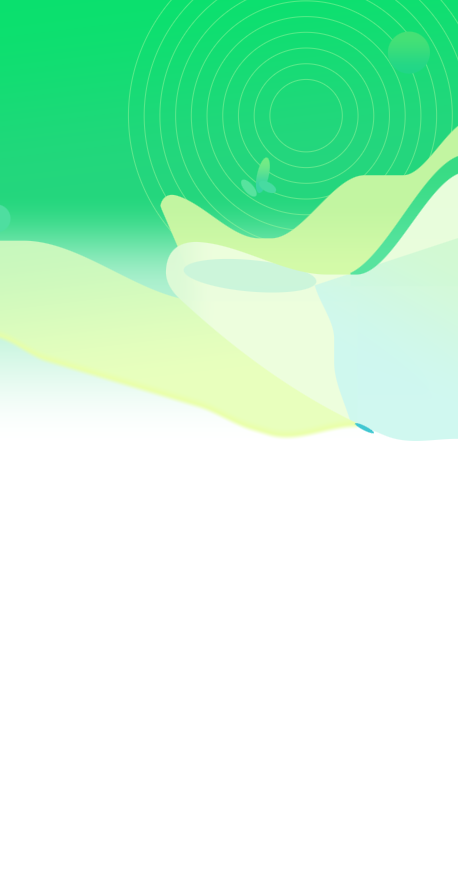
This background is drawn by a Shadertoy shader. Its source:

```glsl
// Pale translucent waves and thin rings over a green sky that fades to white.

const float SPAN = 392.0;   // design units across the canvas

const vec3 GREEN_TOP  = vec3(0.04, 0.88, 0.43);
const vec3 GREEN_LOW  = vec3(0.14, 0.84, 0.49);
const vec3 MINT       = vec3(0.34, 0.89, 0.62);
const vec3 TEAL       = vec3(0.22, 0.83, 0.64);
const vec3 LIME       = vec3(0.76, 0.96, 0.63);
const vec3 LIME_PALE  = vec3(0.78, 0.97, 0.74);
const vec3 LEMON      = vec3(0.91, 1.00, 0.74);
const vec3 MILK       = vec3(0.93, 0.995, 0.87);
const vec3 ICE        = vec3(0.81, 0.97, 0.94);
const vec3 ICE_GREEN  = vec3(0.84, 0.98, 0.83);

// Antialiased coverage of a field that is negative inside.
float cover(float d) {
    return clamp(0.5 - d / max(fwidth(d), 1e-4), 0.0, 1.0);
}

// Intersection of two fields with a rounded corner of size k.
float roundMax(float a, float b, float k) {
    float h = max(k - abs(a - b), 0.0) / k;
    return max(a, b) + 0.25 * k * h * h;
}

float ellipse(vec2 p, vec2 center, vec2 radii, float angle) {
    float c = cos(angle), s = sin(angle);
    vec2 q = p - center;
    q = vec2(c * q.x + s * q.y, c * q.y - s * q.x);
    return (length(q / radii) - 1.0) * min(radii.x, radii.y);
}

// Evenly spaced concentric hairlines between two radii.
float rings(vec2 p, vec2 center, float inner, float gap, float count) {
    float r = length(p - center);
    float k = clamp(floor((r - inner) / gap + 0.5), 0.0, count - 1.0);
    float pixel = SPAN / iResolution.x;
    float d = abs(r - inner - k * gap) - 0.45;
    return clamp(0.5 - d / pixel, 0.0, 1.0);
}

// Wave edges: height as a function of x, measured downward.
float bandTop(float x) {
    return 206.0 + 52.0 * smoothstep(20.0, 175.0, x);
}
float bandBottom(float x) {
    return 288.0 + 0.3 * x + 8.0 * smoothstep(0.0, 40.0, x)
         + 6.0 * smoothstep(170.0, 215.0, x) - 32.0 * smoothstep(230.0, 320.0, x);
}
float crestTop(float x) {
    return 166.0 + 38.0 * smoothstep(142.0, 222.0, x)
         - 54.0 * smoothstep(232.0, 312.0, x) - 48.0 * smoothstep(345.0, 405.0, x);
}
float crestBottom(float x) {
    return 236.0 - 104.0 * smoothstep(290.0, 400.0, x);
}
float veilTop(float x) {
    return 207.0 + 28.0 * smoothstep(165.0, 280.0, x) - 88.0 * smoothstep(305.0, 400.0, x);
}
float veilBottom(float x) {
    float t = x - 153.0;
    return 255.0 + 0.93 * t - 0.00149 * t * t - 18.0 * smoothstep(330.0, 405.0, x);
}

vec3 sky(vec2 p) {
    vec3 green = mix(GREEN_TOP, GREEN_LOW, smoothstep(0.0, 175.0, p.y + 0.12 * p.x));
    float fade = 0.62 * smoothstep(165.0, 250.0, p.y) + 0.38 * smoothstep(230.0, 382.0, p.y);
    return mix(green, vec3(1.0), fade);
}

void mainImage(out vec4 fragColor, in vec2 fragCoord) {
    vec2 p = vec2(fragCoord.x, iResolution.y - fragCoord.y) * SPAN / iResolution.x;
    vec3 color = sky(p);

    // Rings and floating balls
    color = mix(color, vec3(0.65, 0.97, 0.62), 0.45 * rings(p, vec2(262.0, 99.0), 31.0, 13.45, 10.0));
    vec3 ballColor = mix(vec3(0.27, 0.88, 0.46), vec3(0.13, 0.84, 0.53), smoothstep(30.0, 62.0, p.y));
    color = mix(color, ballColor, cover(length(p - vec2(350.0, 45.0)) - 18.0));
    color = mix(color, mix(MINT, TEAL, 0.3), cover(length(p - vec2(-3.0, 187.0)) - 12.0));

    // Small pair of wings
    vec3 wingColor = mix(vec3(0.45, 0.92, 0.52), TEAL, smoothstep(137.0, 162.0, p.y));
    color = mix(color, wingColor, cover(ellipse(p, vec2(225.0, 150.0), vec2(15.5, 5.0), -1.35)));
    color = mix(color, MINT, cover(ellipse(p, vec2(213.0, 161.0), vec2(9.0, 4.0), 0.85)));
    color = mix(color, mix(MINT, TEAL, 0.5), cover(ellipse(p, vec2(229.0, 160.0), vec2(8.0, 4.0), 0.5)));

    // Left band with a soft lemon rim below
    float below = p.y - bandBottom(p.x);
    float inBand = cover(bandTop(p.x) - p.y) * cover(p.x - 306.0);
    vec3 bandColor = mix(LIME_PALE, LEMON, smoothstep(200.0, 350.0, p.y + 0.12 * p.x));
    bandColor = mix(bandColor, vec3(0.92, 1.0, 0.62), 0.6 * smoothstep(-7.0, 0.0, below));
    color = mix(color, bandColor, inBand * (1.0 - smoothstep(-1.5, 4.0, below)));

    // Lime crest and the green hollow under its right end
    float crestLeft = 137.0 + 0.43 * max(p.y - 176.0, 0.0) - p.x;
    float crest = roundMax(crestTop(p.x) - p.y, crestLeft, 14.0);
    float hollow = max(crestBottom(p.x) - p.y, 300.0 - p.x);
    vec3 crestColor = mix(LIME, vec3(0.83, 0.98, 0.66), smoothstep(170.0, 235.0, p.y));
    color = mix(color, crestColor, cover(max(crest, p.y - 245.0)));
    color = mix(color, mix(vec3(0.22, 0.86, 0.52), MINT, smoothstep(140.0, 225.0, p.y)), cover(hollow) * cover(p.y - 245.0));

    // Milky veil, its inner pool and the icy fold
    float veil = roundMax(veilTop(p.x) - p.y, 142.0 - p.x, 27.0);
    veil = roundMax(veil, p.y - veilBottom(p.x), 12.0);
    vec3 veilColor = mix(vec3(0.87, 0.98, 0.84), MILK, smoothstep(148.0, 185.0, p.x));
    float pool = ellipse(p, vec2(214.0, 236.0), vec2(57.0, 13.5), 0.09);
    veilColor = mix(veilColor, vec3(0.80, 0.96, 0.86), cover(pool));
    float foldLeft = 268.0 + 18.0 * smoothstep(235.0, 290.0, p.y) + 17.0 * smoothstep(310.0, 380.0, p.y);
    float fold = max(foldLeft - p.x, 244.0 - 0.33 * (p.x - 270.0) - p.y);
    vec3 foldColor = mix(ICE_GREEN, ICE, smoothstep(-60.0, 90.0, p.y - 0.5 * p.x - 70.0));
    veilColor = mix(veilColor, foldColor, cover(fold));
    color = mix(color, veilColor, 0.97 * cover(veil));

    // Blue sliver at the foot of the fold
    color = mix(color, vec3(0.25, 0.78, 0.82), cover(ellipse(p, vec2(312.0, 366.5), vec2(9.0, 1.8), 0.47)));

    fragColor = vec4(color, 1.0);
}
```
